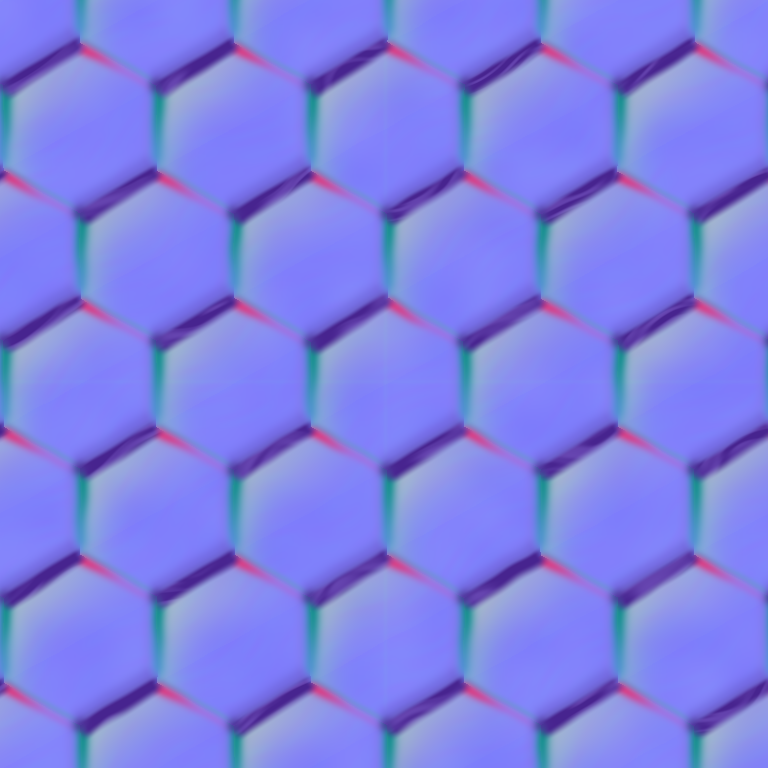
A Shadertoy shader for this texture map:

```glsl
#define COLUMNS 5.0
#define ROWS 6.0
#define SHIFT 0.022
#define GROOVE_WIDTH 0.056
#define GLOW_REACH 0.30
#define SIDE_REACH 0.16
#define WOBBLE 0.014
#define WEAR 0.05
#define FLAT_COLOR vec3(0.505, 0.505, 0.985)

const vec2 LATTICE = vec2(1.0, 1.7320508);
const float SIDE = 0.57735;

float hash(vec2 p) {
    return fract(sin(dot(p, vec2(127.1, 311.7))) * 43758.5453);
}

float noise(vec2 p) {
    vec2 i = floor(p), f = fract(p);
    f = f * f * (3.0 - 2.0 * f);
    return mix(mix(hash(i), hash(i + vec2(1, 0)), f.x),
               mix(hash(i + vec2(0, 1)), hash(i + vec2(1, 1)), f.x), f.y);
}

float bell(float x, float width) {
    return exp(-x * x / (width * width));
}

// Offset from the nearest hexagon centre, cell width 1
vec2 hexLocal(vec2 p) {
    vec2 a = mod(p, LATTICE) - 0.5 * LATTICE;
    vec2 b = mod(p - 0.5 * LATTICE, LATTICE) - 0.5 * LATTICE;
    return dot(a, a) < dot(b, b) ? a : b;
}

// x: signed distance to the edge facing n, positive inside its owner
// y: position along that edge, 0 to 1
vec2 edgeCoord(vec2 d, vec2 n) {
    float a = dot(d, n);
    float across = (a > 0.0 ? 0.5 : -0.5) - a;
    return vec2(across, dot(d, vec2(n.y, -n.x)) / SIDE + 0.5);
}

// Distance to the nearest corner where a groove begins
float cornerDistance(vec2 d) {
    vec2 upper = vec2(abs(d.x) - 0.5, d.y - 0.5 * SIDE);
    return min(length(upper), length(d + vec2(0.0, SIDE)));
}

float endFade(float t) {
    return smoothstep(-0.09, 0.07, t) * smoothstep(1.09, 0.93, t);
}

float innerGlow(float across, float reach) {
    return smoothstep(-0.01, 0.03, across) * bell(across, reach);
}

void mainImage(out vec4 fragColor, in vec2 fragCoord) {
    vec2 uv = fragCoord / iResolution.xy;
    vec2 p = (uv * vec2(COLUMNS, ROWS) - vec2(SHIFT, 0.0)) * vec2(1.0, 0.5 * LATTICE.y);
    vec2 warp = vec2(noise(p * 6.0), noise(p * 6.0 + 31.0)) - 0.5;
    vec2 d = hexLocal(p + WOBBLE * warp);

    vec2 left = edgeCoord(d, vec2(-1.0, 0.0));
    vec2 upLeft = edgeCoord(d, vec2(-0.5, 0.8660254));
    vec2 upRight = edgeCoord(d, vec2(0.5, 0.8660254));
    float patches = noise(p * 2.3 + 5.0);

    // Flat face with soft slopes along the raised sides
    vec3 color = FLAT_COLOR;
    color = mix(color, vec3(0.52, 0.68, 0.83), 0.85 * innerGlow(left.x, SIDE_REACH));
    float slope = innerGlow(upLeft.x, GLOW_REACH) * mix(1.0, 0.6, clamp(upLeft.y, 0.0, 1.0));
    color = mix(color, vec3(0.66, 0.73, 0.79), slope * mix(0.75, 1.0, patches));

    // Fine diagonal scuffs and broad unevenness
    vec2 grain = vec2(dot(p, vec2(0.8, 0.6)), dot(p, vec2(-0.6, 0.8)));
    grain.y += 0.08 * sin(grain.x * 5.0);
    float scuff = noise(grain * vec2(5.0, 20.0)) - 0.5;
    float uneven = noise(p * 3.5 + 17.0) - 0.5;
    color.rg += WEAR * (vec2(-0.3, 0.4) * scuff + vec2(0.6, 0.8) * uneven);

    // Faint seams through the middle of the sheet
    vec2 seam = vec2(bell(uv.x - 0.502, 0.003), bell(uv.y - 0.503, 0.003));
    color += vec3(-0.005, 0.018, -0.01) * (seam.x + seam.y);

    // Red upper right edge under a thin pale blue rim
    float t = clamp(upRight.y, 0.0, 1.0);
    color = mix(color, vec3(0.42, 0.58, 0.84), 0.7 * endFade(upRight.y) * bell(upRight.x + 0.018, 0.025));
    vec3 red = mix(vec3(0.85, 0.24, 0.52), vec3(0.64, 0.43, 0.87), smoothstep(0.1, 0.65, t));
    float redWidth = mix(0.042, 0.03, t);
    color = mix(color, red, mix(1.0, 0.5, t) * endFade(upRight.y) * bell(upRight.x - 0.026, redWidth));

    // Teal left edge, greenest and deepest at its top
    t = clamp(left.y, 0.0, 1.0);
    color = mix(color, vec3(0.54, 0.46, 0.93), 0.35 * bell(left.x + 0.065, 0.035));
    vec3 teal = mix(vec3(0.28, 0.58, 0.79), vec3(0.08, 0.56, 0.56), smoothstep(0.1, 0.85, t));
    float tealFade = smoothstep(-0.09, 0.2, left.y) * mix(0.75, 1.0, t);
    color = mix(color, teal, tealFade * bell(left.x - 0.018 * t, 0.047));

    // Dark violet groove on the upper left edge, sagging inward at its low end
    t = clamp(upLeft.y, 0.0, 1.0);
    float across = upLeft.x - mix(0.024, 0.0, t);
    float halfWidth = GROOVE_WIDTH * mix(1.1, 0.88, t);
    float groove = smoothstep(halfWidth + 0.036, halfWidth - 0.036, abs(across));
    float streak = noise(vec2(dot(p, vec2(0.866, 0.5)) * 4.0, across * 30.0 + 9.0 * patches));
    vec3 violet = mix(vec3(0.28, 0.14, 0.56), vec3(0.40, 0.27, 0.69), smoothstep(0.35, 1.0, streak));
    violet = mix(violet, vec3(0.40, 0.35, 0.75), smoothstep(-0.02, -0.06, across));
    color = mix(color, vec3(0.43, 0.38, 0.84), 0.65 * endFade(upLeft.y) * bell(across + 0.07, 0.06));
    color = mix(color, violet, groove * endFade(upLeft.y));

    // Rounded shadow where the groove meets the two other edges
    color = mix(color, vec3(0.30, 0.20, 0.60), 0.75 * bell(cornerDistance(d), 0.05));

    fragColor = vec4(clamp(color, 0.0, 1.0), 1.0);
}
```
